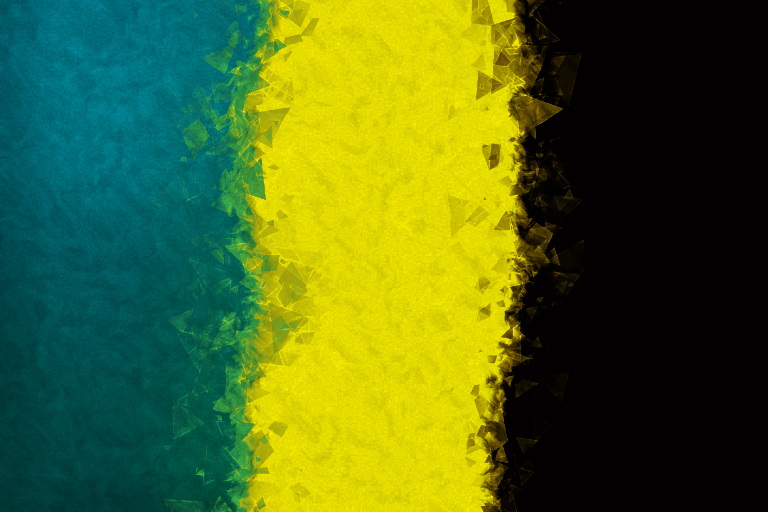
A Shadertoy shader for this background:

```glsl
// Three vertical fields - weathered teal, bright yellow and black - whose two
// borders break into translucent glass shards. Each border is a yellow coverage
// value, disturbed by a loop of random convex polygons and tinted afterwards.

vec2 hash2(vec2 p) {
    p = vec2(dot(p, vec2(127.1, 311.7)), dot(p, vec2(269.5, 183.3)));
    return fract(sin(p) * 43758.5);
}

// Gradient noise, about -0.7 to 0.7
float noise(vec2 p) {
    vec2 i = floor(p), f = fract(p), u = f * f * (3.0 - 2.0 * f);
    vec2 o = vec2(0.0, 1.0);
    float a = dot(hash2(i) * 2.0 - 1.0, f);
    float b = dot(hash2(i + o.yx) * 2.0 - 1.0, f - o.yx);
    float c = dot(hash2(i + o.xy) * 2.0 - 1.0, f - o.xy);
    float d = dot(hash2(i + o.yy) * 2.0 - 1.0, f - o.yy);
    return mix(mix(a, b, u.x), mix(c, d, u.x), u.y);
}

float fbm(vec2 p) {
    float sum = 0.0, amp = 0.5;
    for (int i = 0; i < 5; i++) {
        sum += amp * noise(p);
        p = mat2(1.6, 1.2, -1.2, 1.6) * p + 7.3;
        amp *= 0.6;
    }
    return sum;
}

// Yellow coverage near a border; q.x is the signed depth into the yellow field
float shatter(vec2 q, float reach, float seed, float grain) {
    float soft = 0.5 / iResolution.y;
    float cover = smoothstep(-0.2 * reach, 0.2 * reach, q.x + 0.06 * grain);
    for (int i = 0; i < 340; i++) {
        vec2 key = vec2(float(i), seed);
        vec2 h = hash2(key);
        vec2 v = q - vec2(0.0, h.y * 1.1 - 0.05);
        if (abs(v.y) > 0.2) continue;

        // Shards crowd around the border and thin out on both sides
        vec2 g = hash2(key + 37.0), r = hash2(key + 71.0);
        float depth = h.x + g.x + r.x - 1.5;
        depth *= depth < 0.0 ? reach : 0.19;
        v.x -= depth;
        float size = mix(0.006, 0.05, g.y * g.y);
        if (dot(v, v) > size * size * 16.0) continue;

        // Triangle or quad from jittered half planes
        float d = -1.0, sides = r.x < 0.45 ? 3.0 : 4.0;
        vec2 slope = vec2(0.0);
        for (float j = 0.0; j < sides; j++) {
            vec2 e = hash2(key + vec2(j * 13.0 + 5.0, 91.0));
            float angle = 6.283 * (r.y + j / sides) + (e.x - 0.5) * (sides - 2.6) * 0.75;
            slope = vec2(cos(angle), sin(angle));
            d = max(d, dot(v, slope) - size * mix(0.15, 0.95, e.y));
        }

        float fade = exp(depth < 0.0 ? 1.3 * depth / reach : -6.0 * depth);
        float tone = 0.42 + (depth < 0.0 ? 1.8 : 3.6) * depth + 0.85 * (fract(h.x * 17.0) - 0.5);
        float opacity = fade * (0.3 + 0.5 * fract(g.y * 23.0));
        opacity *= clamp(0.85 + 1.6 * grain + 0.35 * dot(v, slope) / size, 0.1, 1.0);
        cover = mix(cover, clamp(tone, 0.0, 1.0), opacity * smoothstep(soft, -soft, d));
        float rim = smoothstep(0.002, 0.0005, abs(d)) * clamp(0.4 + 3.0 * grain, 0.0, 1.0);
        cover += 0.26 * fade * rim;
    }
    return clamp(cover, 0.0, 1.0);
}

void mainImage(out vec4 fragColor, in vec2 fragCoord) {
    vec2 uv = fragCoord / iResolution.xy;
    vec2 p = vec2(uv.x * 1.5, uv.y);

    // Surface texture: cloudy, scratched, hairline and fine
    float cloud = fbm(p * 5.0);
    float scratch = fbm(p * 34.0 + 5.0 * vec2(cloud, -cloud));
    float hair = smoothstep(0.05, 0.0, abs(noise(p * 24.0 + 2.0 * scratch)));
    hair *= smoothstep(-0.1, 0.3, cloud + scratch);
    float fine = noise(p * 240.0);

    // Gently bent borders
    float bump = (p.y - 0.42) / 0.1;
    float leftEdge = 0.475 + 0.035 * exp(-bump * bump) + 0.05 * smoothstep(0.75, 1.0, p.y);
    float rightEdge = 0.96 + 0.055 * smoothstep(0.1, 0.5, p.y);
    float left = shatter(vec2(p.x - leftEdge, p.y), 0.2, 3.0, scratch);
    float right = shatter(vec2(rightEdge - p.x, p.y), 0.11, 11.0, scratch);

    // Teal field: bluer above, darker and greener below
    vec3 teal = mix(vec3(0.0, 0.28, 0.27), vec3(0.0, 0.42, 0.48), smoothstep(0.1, 0.9, p.y));
    float green = smoothstep(0.2, 0.48, p.x) * (1.0 - 0.8 * p.y);
    teal = mix(teal, vec3(0.0, 0.40, 0.26), 0.65 * green);
    vec2 glow = (p - vec2(0.2, 0.78)) / vec2(0.22, 0.2);
    teal += vec3(0.0, 0.05, 0.05) * exp(-dot(glow, glow));
    teal *= 1.0 + 0.15 * cloud + 0.4 * scratch + 0.18 * fine + 0.08 * hair;
    teal *= 0.8 + 0.2 * smoothstep(0.0, 0.12, min(p.x, p.y));

    // Yellow field with faint ochre mottling
    vec3 ochre = vec3(0.67, 0.66, 0.03);
    vec3 yellow = mix(vec3(0.90, 0.865, 0.0), ochre, clamp(0.03 - 0.2 * cloud - 1.1 * scratch, 0.0, 0.6));
    yellow *= 1.0 + 0.1 * fine + 0.05 * hair;

    // Shards pass through green and ochre on the left, brown on the right
    vec3 mixed = vec3(0.19, 0.58, 0.25) * (1.0 + 0.7 * scratch + 0.15 * fine);
    vec3 color = mix(teal, mixed, smoothstep(0.0, 0.38, left));
    color = mix(color, ochre * (1.0 + 0.4 * scratch), smoothstep(0.42, 0.75, left));
    color = mix(color, yellow, smoothstep(0.72, 1.0, left));
    vec3 brown = vec3(0.38, 0.29, 0.01) * (1.0 + 1.2 * scratch + 0.2 * fine);
    vec3 dark = mix(vec3(0.006, 0.001, 0.0), brown, smoothstep(0.03, 0.5, right));
    color = mix(dark, color, smoothstep(0.45, 1.0, right));

    // Sparse dust drifting into the black
    float outside = max(p.x - rightEdge, 0.0);
    float dust = smoothstep(0.42, 0.55, noise(p * 90.0)) * smoothstep(0.05, 0.25, cloud);
    color += vec3(0.35, 0.27, 0.0) * dust * smoothstep(0.0, 0.03, outside) * exp(-14.0 * outside);

    fragColor = vec4(clamp(color, 0.0, 1.0), 1.0);
}
```
